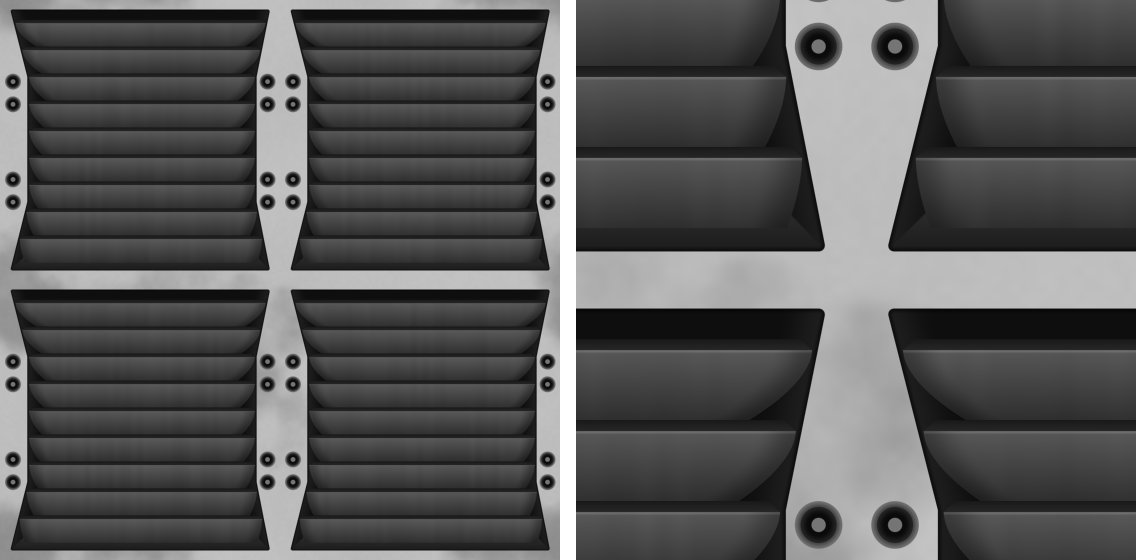
Left: the whole. Right: its middle third, enlarged.
Give the GLSL for this pattern, as a Shadertoy shader.

```glsl
// Pale worn metal plate with flared louvre vents, dark slats and paired bolts, tiling 2 by 2.

const float REPEATS = 2.0;
const int SLATS = 9;
const float VENT_TOP = 0.034;
const float VENT_BOTTOM = 0.966;
const float SLAT_FIRST = 0.0835;
const float SLAT_PITCH = 0.0964;
const float SLAT_FACE = 0.0835;
const float SLAT_LEDGE = 0.013;

// Integer hash giving 0..1
float hash(ivec2 cell) {
    uint h = uint(cell.x) * 1597334677u ^ uint(cell.y) * 3812015801u;
    h = (h ^ (h >> 15)) * 2246822519u;
    h = (h ^ (h >> 13)) * 3266489917u;
    return float((h ^ (h >> 16)) & 65535u) / 65535.0;
}

// Value noise that wraps after "period" cells across the canvas
float wrapNoise(vec2 uv, ivec2 period) {
    vec2 p = uv * vec2(period);
    ivec2 i = ivec2(floor(p));
    vec2 f = fract(p);
    f = f * f * (3.0 - 2.0 * f);
    ivec2 a = i % period;
    ivec2 b = (i + 1) % period;
    return mix(mix(hash(a), hash(ivec2(b.x, a.y)), f.x),
               mix(hash(ivec2(a.x, b.y)), hash(b), f.x), f.y);
}

float wrapFbm(vec2 uv, int period) {
    float sum = 0.0;
    float weight = 0.5;
    for (int octave = 0; octave < 5; octave++) {
        sum += weight * wrapNoise(uv, ivec2(period));
        period *= 2;
        weight *= 0.5;
    }
    return sum;
}

// Antialiased coverage of a signed distance
float cover(float d, float aa) {
    return 1.0 - smoothstep(-aa, aa, d);
}

// Left and right limits of the opening at height y (measured downwards)
vec2 ventSides(float y) {
    float waist = min(smoothstep(0.0, 1.0, 0.0) + clamp((y - VENT_TOP) / 0.24, 0.0, 1.0),
                      clamp((VENT_BOTTOM - y) / 0.245, 0.0, 1.0));
    return mix(vec2(0.0365, 0.9645), vec2(0.0975, 0.9165), waist);
}

// Positive outside the span, negative inside
float spanDistance(float x, vec2 span) {
    return max(span.x - x, x - span.y);
}

float ventDistance(vec2 p) {
    float radius = 0.009;
    vec2 d = vec2(spanDistance(p.x, ventSides(p.y)) * 0.975,
                  spanDistance(p.y, vec2(VENT_TOP, VENT_BOTTOM))) + radius;
    return length(max(d, 0.0)) + min(max(d.x, d.y), 0.0) - radius;
}

float plateShade(vec2 uv) {
    float cloud = wrapFbm(uv, 6);
    float smudge = smoothstep(0.52, 0.78, wrapFbm(uv + 0.37, 5));
    float grain = wrapNoise(uv, ivec2(180)) - 0.5;
    return 0.745 + 0.06 * (cloud - 0.48) - 0.17 * smudge + 0.012 * grain;
}

// Walls, shaded top and sloping floor behind the slats
float recessShade(vec2 p) {
    float side = -spanDistance(p.x, ventSides(p.y));
    float rise = VENT_BOTTOM - p.y;
    float shade = mix(0.115, 0.055, smoothstep(0.0, 0.055, side));
    float floorMask = smoothstep(-0.003, 0.003, side * 1.3 - rise);
    floorMask *= 1.0 - smoothstep(0.05, 0.06, rise);
    return mix(shade, mix(0.11, 0.165, rise / 0.045), floorMask);
}

// Paints one slat: a dark ledge above a curved, hull-shaped face
float paintSlat(float shade, vec2 p, float index, float streak, float aa) {
    float top = SLAT_FIRST + index * SLAT_PITCH;
    float t = p.y - top;
    float v = clamp(t / SLAT_FACE, 0.0, 1.0);
    float ends = spanDistance(p.x, ventSides(top)) + 0.007;

    float ledgeEnds = ends + 0.014 * clamp(-t / SLAT_LEDGE, 0.0, 1.0);
    float ledge = cover(max(ledgeEnds, spanDistance(t, vec2(-SLAT_LEDGE, 0.001))), aa);
    shade = mix(shade, mix(0.15, 0.10, -t / SLAT_LEDGE), ledge);

    float taper = mix(0.075, 0.018, index / float(SLATS - 1));
    float faceEnds = ends + taper * pow(v, 1.8);
    float face = cover(max(faceEnds, spanDistance(t, vec2(0.0, SLAT_FACE))), aa);
    float lit = mix(0.345, 0.185, v) + 0.02 * (streak - 0.5);
    lit *= mix(0.68, 1.0, smoothstep(0.0, 0.05, -faceEnds));
    lit += 0.09 * (1.0 - smoothstep(0.001, 0.0045, t));
    return mix(shade, lit, face);
}

float paintBolt(float shade, vec2 p, float aa) {
    vec2 q = abs(abs(p - vec2(0.501, 0.5068)) - vec2(0.4545, 0.1747));
    float r = length(q - vec2(0.0, 0.0405));
    shade = mix(shade, mix(0.27, 0.43, smoothstep(0.021, 0.028, r)), cover(r - 0.0283, aa));
    shade = mix(shade, mix(0.04, 0.14, smoothstep(0.012, 0.022, r)), cover(r - 0.0215, aa));
    return mix(shade, 0.46, cover(r - 0.0085, aa));
}

void mainImage(out vec4 fragColor, in vec2 fragCoord) {
    vec2 uv = fragCoord / iResolution.xy;
    vec2 p = fract(uv * REPEATS);
    p.y = 1.0 - p.y;
    float aa = 0.75 * REPEATS / min(iResolution.x, iResolution.y);

    // Vent interior
    float inside = recessShade(p);
    float streak = wrapNoise(uv, ivec2(96, 6));
    for (int i = 0; i < SLATS; i++) inside = paintSlat(inside, p, float(i), streak, aa);

    // Dark rim, then plate and bolts
    float vent = ventDistance(p);
    inside *= mix(0.45, 1.0, smoothstep(0.0, 0.007, -vent));
    float shade = mix(plateShade(uv), inside, cover(vent, aa));
    shade = paintBolt(shade, p, aa);
    fragColor = vec4(vec3(shade), 1.0);
}
```
